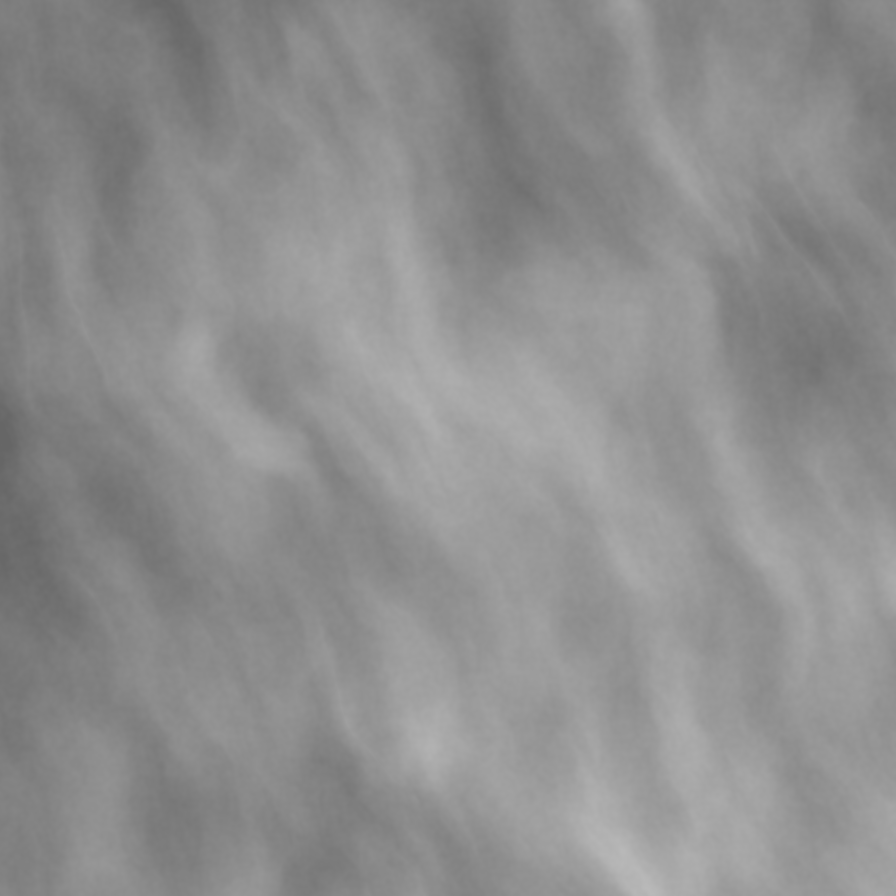
A WebGL 1 fragment shader for this texture:

```glsl
precision highp float;
// Soft grey veil of thin cloud: broad pools of light and shade carry wispy
// streaks that lean from upper left to lower right. The streaks are warped
// gradient noise, stretched along the lean, with faint filaments and grain.

#define BASE_GREY 0.507
#define POOL_LIGHT 0.125
#define BAND_LIGHT 0.085
#define CLOUD_CONTRAST 0.085
#define STREAK_CONTRAST 0.125
#define FILAMENT_LIGHT 0.035
#define GRAIN_CONTRAST 0.012
#define STREAK_DIR vec2(0.39, -0.92)
#define STREAK_SCALE vec2(8.5, 3.0)
#define WARP 0.06

uniform vec2 u_resolution;

vec2 gradientAt(vec2 cell) {
  vec3 h = fract(vec3(cell.xyx) * vec3(0.1031, 0.1030, 0.0973));
  h += dot(h, h.yzx + 33.33);
  float angle = 6.28319 * fract((h.x + h.y) * h.z);
  return vec2(cos(angle), sin(angle));
}

// Gradient noise, roughly -0.7 to 0.7.
float noise(vec2 p) {
  vec2 cell = floor(p);
  vec2 f = p - cell;
  vec2 u = f * f * f * (f * (f * 6.0 - 15.0) + 10.0);
  float a = dot(gradientAt(cell), f);
  float b = dot(gradientAt(cell + vec2(1.0, 0.0)), f - vec2(1.0, 0.0));
  float c = dot(gradientAt(cell + vec2(0.0, 1.0)), f - vec2(0.0, 1.0));
  float d = dot(gradientAt(cell + vec2(1.0, 1.0)), f - vec2(1.0, 1.0));
  return mix(mix(a, b, u.x), mix(c, d, u.x), u.y);
}

float fbm(vec2 p) {
  float sum = 0.0;
  float weight = 1.0;
  for (int i = 0; i < 5; i++) {
    sum += weight * noise(p);
    p = mat2(0.96, 0.28, -0.28, 0.96) * p * 2.03 + 17.3;
    weight *= 0.46;
  }
  return sum;
}

// Soft elliptical spot, 1 at its centre.
float spot(vec2 p, vec2 centre, vec2 radius) {
  vec2 d = (p - centre) / radius;
  return exp(-dot(d, d));
}

// Bright tapered band along the segment from a to b.
float band(vec2 p, vec2 a, vec2 b, float width) {
  vec2 ab = b - a;
  float t = clamp(dot(p - a, ab) / dot(ab, ab), 0.0, 1.0);
  float d = length(p - a - ab * t) / (width * (0.7 + 0.6 * t));
  return exp(-d * d);
}

void main() {
  vec2 p = gl_FragCoord.xy / u_resolution;
  vec2 warp = WARP * vec2(fbm(p * 3.0 + 4.7), fbm(p * 3.0 + 41.2));
  vec2 q = p + warp;

  // Broad light and shade.
  float grey = BASE_GREY;
  grey += POOL_LIGHT * spot(q, vec2(0.82, 0.12), vec2(0.46, 0.42));
  grey += POOL_LIGHT * 0.85 * spot(q, vec2(0.55, 0.57), vec2(0.18, 0.23));
  grey -= POOL_LIGHT * 0.55 * spot(q, vec2(0.0, 0.40), vec2(0.13, 0.22));
  grey += CLOUD_CONTRAST * fbm(q * 3.6 + 8.4);

  // Main bands of cloud.
  grey += BAND_LIGHT * band(q, vec2(0.69, 1.02), vec2(0.80, 0.72), 0.032);
  grey += BAND_LIGHT * band(q, vec2(0.23, 0.63), vec2(0.31, 0.49), 0.036);

  // Leaning streaks and thin filaments.
  vec2 along = normalize(STREAK_DIR);
  vec2 s = vec2(dot(q, vec2(-along.y, along.x)), dot(q, along));
  grey += STREAK_CONTRAST * fbm(s * STREAK_SCALE + 23.1);
  float ridge = 1.0 - abs(noise(s * STREAK_SCALE * vec2(1.3, 0.8) + 61.7));
  float patches = smoothstep(-0.15, 0.4, noise(p * 4.0 + 12.9));
  grey += FILAMENT_LIGHT * pow(ridge, 9.0) * patches;

  // Faint soft grain.
  grey += GRAIN_CONTRAST * (noise(p * 70.0) + noise(p * 140.0 + 5.3));

  gl_FragColor = vec4(vec3(clamp(grey, 0.40, 0.74)), 1.0);
}
```
